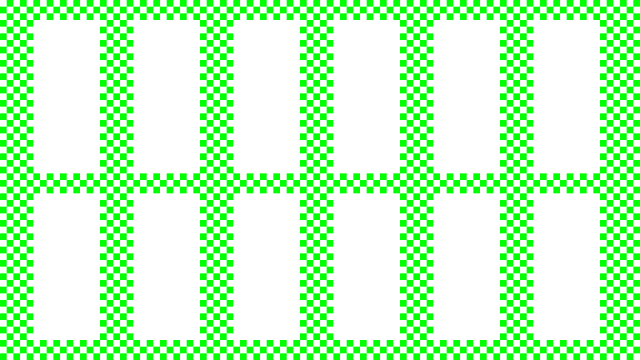
Give the GLSL for this pattern, as a WebGL 2 fragment shader.

```glsl
#version 300 es
precision highp float;

uniform vec2 u_resolution;
out vec4 fragColor;

const vec2 GRID = vec2(96.0, 54.0);         // checks across and down
const vec2 PANELS = vec2(6.0, 2.0);         // blank panels across and down
const vec2 PANEL_PITCH = vec2(15.0, 25.5);  // panel spacing, in checks
const vec2 BAR_WIDTH = vec2(5.0, 3.0);      // checkered bars, in checks

const vec3 GREEN = vec3(0.0, 1.0, 0.0);
const vec3 WHITE = vec3(1.0);

// True where a check lies in a bar along one axis; the last bar runs to the edge.
bool inBar(float check, float pitch, float width, float panels) {
    float index = floor((check + 0.75) / pitch);
    float start = floor(index * pitch);
    return index >= panels || check - start < width;
}

// 1 for a green check, 0 for a white check or a blank panel.
float checkInk(vec2 check) {
    bool bar = inBar(check.x, PANEL_PITCH.x, BAR_WIDTH.x, PANELS.x)
            || inBar(check.y, PANEL_PITCH.y, BAR_WIDTH.y, PANELS.y);
    bool even = mod(check.x + check.y, 2.0) < 0.5;
    return bar && even ? 1.0 : 0.0;
}

// Share of the footprint that lies inside one check.
float overlap(vec2 low, vec2 high, vec2 check) {
    vec2 span = max(min(high, check + 1.0) - max(low, check), 0.0);
    vec2 share = span / (high - low);
    return share.x * share.y;
}

// Green coverage of a footprint no larger than one check.
float inkCoverage(vec2 center, vec2 size) {
    vec2 low = center - 0.5 * size;
    vec2 high = center + 0.5 * size;
    float ink = 0.0;
    for (int j = 0; j < 2; j++) {
        for (int i = 0; i < 2; i++) {
            vec2 check = floor(low) + vec2(i, j);
            ink += checkInk(check) * overlap(low, high, check);
        }
    }
    return ink;
}

void main() {
    vec2 footprint = GRID / u_resolution;
    vec2 position = gl_FragCoord.xy * footprint;
    float ink = inkCoverage(position, min(footprint, vec2(1.0)));
    fragColor = vec4(mix(WHITE, GREEN, ink), 1.0);
}
```
